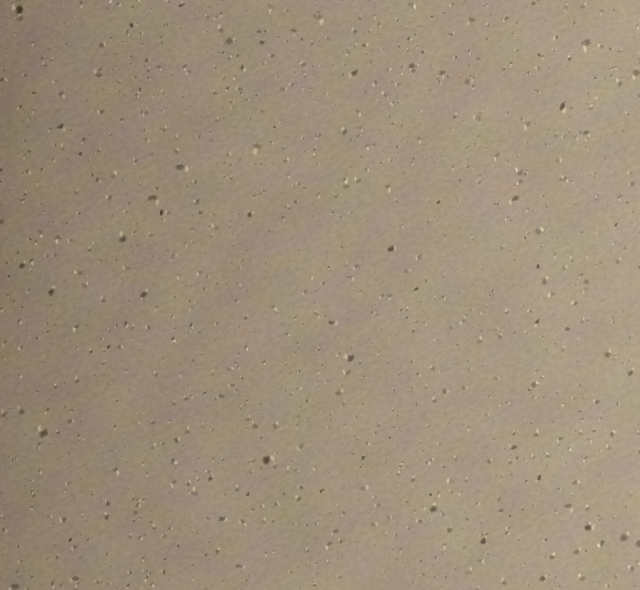
This texture is drawn by a Shadertoy shader. Its source:

```glsl
vec3 hash3(vec2 p) {
    vec3 q = fract(vec3(p.xyx) * vec3(0.1031, 0.1030, 0.0973));
    q += dot(q, q.yxz + 33.33);
    return fract((q.xxy + q.yzz) * q.zyx);
}

float gradientDot(vec2 cell, vec2 offset) {
    float angle = 6.2832 * hash3(cell + 71.0).x;
    return dot(vec2(cos(angle), sin(angle)), offset);
}

float gradientNoise(vec2 p) {
    vec2 i = floor(p), f = fract(p);
    vec2 u = f * f * f * (f * (f * 6.0 - 15.0) + 10.0);
    vec2 e = vec2(0.0, 1.0);
    return mix(mix(gradientDot(i, f), gradientDot(i + e.yx, f - e.yx), u.x),
               mix(gradientDot(i + e, f - e), gradientDot(i + e.yy, f - e.yy), u.x), u.y);
}

mat2 rotation(float a) {
    return mat2(cos(a), -sin(a), sin(a), cos(a));
}

// Scattered soft grains: x is the dark pit, y the bright chip beside it
vec2 grains(vec2 p, float cells, float share, float radius, float seed) {
    vec2 home = floor(p * cells), result = vec2(0.0);
    for (int j = -1; j <= 1; j++)
    for (int i = -1; i <= 1; i++) {
        vec2 cell = home + vec2(i, j);
        vec3 place = hash3(cell + seed);
        vec3 shape = hash3(cell + seed + 137.0);
        if (place.z > share) continue;
        vec2 d = p - (cell + place.xy) / cells;
        float size = radius * mix(0.6, 1.35, shape.x * shape.x);
        vec2 pit = rotation(0.5 + 1.4 * (shape.y - 0.5)) * d / size;
        pit.y *= mix(1.1, 1.9, shape.z);
        float tone = mix(0.45, 1.0, shape.y);
        result.x = max(result.x, tone * (1.0 - smoothstep(0.35, 1.35, length(pit))));

        // Chip lies on the lit flank of the pit
        float side = 6.2832 * shape.z;
        vec2 chip = d - 1.3 * size * vec2(cos(side), sin(side));
        chip = rotation(0.7 + shape.x) * chip / (0.65 * size + 0.0006);
        chip.y *= 1.7;
        result.y = max(result.y, shape.x * (1.0 - smoothstep(0.3, 1.4, length(chip))));
    }
    return result;
}

void mainImage(out vec4 fragColor, in vec2 fragCoord) {
    vec2 uv = fragCoord / iResolution.xy;
    vec2 p = fragCoord / iResolution.y;
    vec2 slanted = rotation(0.5) * p * vec2(1.0, 1.0);

    // Light falling off toward the upper left
    float light = clamp(uv.x + 0.06 * (0.5 - uv.y), 0.0, 1.0);
    vec3 color = mix(vec3(0.525, 0.462, 0.393), vec3(0.682, 0.622, 0.533), pow(light, 0.62));

    // Broad mottling with yellow and pink tints
    float mottle = gradientNoise(slanted * vec2(9.0, 14.0));
    float yellow = gradientNoise(slanted * vec2(17.0, 30.0) + 40.0);
    float pink = gradientNoise(p * 11.0 + 90.0);
    color += 0.022 * mottle;
    color += yellow * vec3(0.012, 0.014, -0.035);
    color += pink * vec3(0.008, -0.014, 0.016);

    // Fine surface grit
    float grit = gradientNoise(slanted * vec2(85.0, 130.0) + 7.0);
    float dust = gradientNoise(p * 210.0);
    color += 0.032 * grit + 0.022 * dust;

    // Ragged outlines for the grains
    vec2 ragged = p + 0.0028 * vec2(gradientNoise(p * 130.0 + 13.0), gradientNoise(p * 130.0 + 57.0));
    float patches = 0.9 + 0.7 * gradientNoise(p * 6.0 + 20.0);
    vec2 coarse = grains(ragged, 15.0, 0.32, 0.0066, 11.0);
    vec2 medium = grains(ragged, 30.0, 0.48, 0.0043, 211.0);
    vec2 small = grains(ragged, 48.0, 0.42, 0.0030, 419.0);

    float dark = max(0.27 * coarse.x, patches * max(0.17 * medium.x, 0.12 * small.x));
    float bright = max(0.16 * coarse.y, patches * max(0.19 * medium.y, 0.15 * small.y));
    color -= dark * vec3(1.0, 0.98, 0.92);
    color += bright * (1.0 - 2.0 * dark) * vec3(1.0, 1.0, 0.85);

    fragColor = vec4(clamp(color, 0.0, 1.0), 1.0);
}
```
